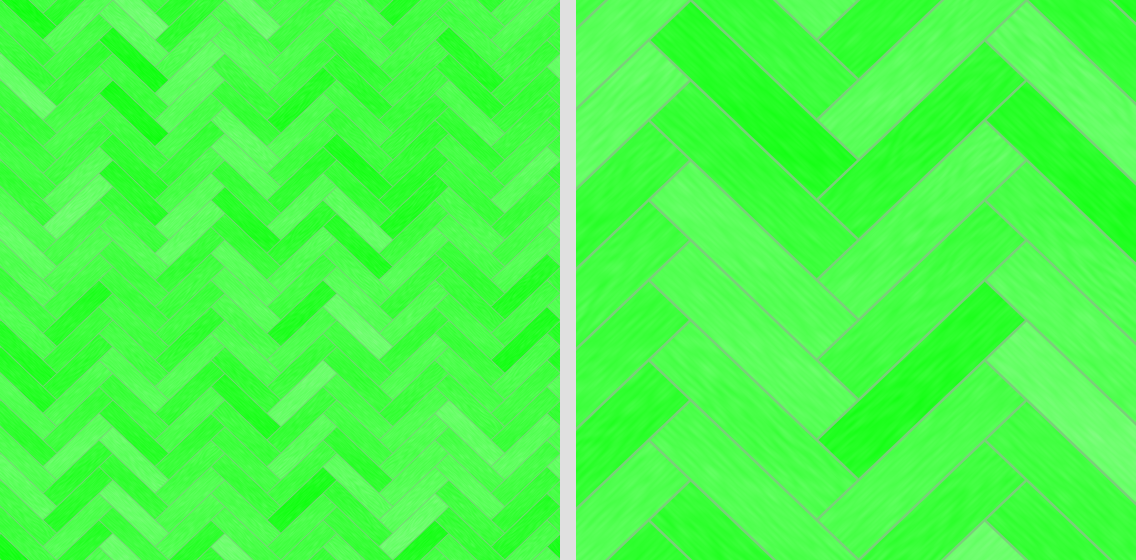
Left, the full canvas; right, a detail of the centre.
Write a WebGL 1 fragment shader that draws this texture.

```glsl
precision highp float;
// Herringbone parquet of green-stained wood planks with fine grain and thin grey-green seams.
uniform vec2 u_resolution;

const vec2 REPEATS = vec2(5.0, 21.0);     // zigzags across, plank rows down
const float PLANK_LENGTH = 4.0;           // in plank widths
const float ZIGZAG_SHIFT = 0.1016;        // horizontal start of the first zigzag
const float SEAM_HALF_WIDTH = 0.022;      // in plank widths
const vec3 SEAM_COLOR = vec3(0.48, 0.81, 0.48);

float hash(vec2 p) {
  vec3 q = fract(vec3(p.xyx) * 0.1031);
  q += dot(q, q.yzx + 33.33);
  return fract((q.x + q.y) * q.z);
}

// Distance to the nearest scattered point
float cellular(vec2 p) {
  vec2 cell = floor(p);
  float nearest = 2.0;
  for (int y = -1; y <= 1; y++) {
    for (int x = -1; x <= 1; x++) {
      vec2 c = cell + vec2(float(x), float(y));
      vec2 point = c + vec2(hash(c), hash(c + 57.3));
      nearest = min(nearest, distance(p, point));
    }
  }
  return nearest;
}

// Finds the plank under a point: xy = position along and across, zw = plank id
vec4 herringbone(vec2 uv) {
  float zigzagUnits = REPEATS.x * PLANK_LENGTH;
  vec2 g = vec2(uv.y * REPEATS.y) + vec2(1.0, -1.0) * uv.x * zigzagUnits;
  vec2 cell = floor(g);
  vec2 inCell = g - cell;
  float period = 2.0 * PLANK_LENGTH;
  float zigzag = floor((cell.x - cell.y) / period);
  float stepIn = cell.x - cell.y - zigzag * period;
  float falling = step(PLANK_LENGTH - 0.5, stepIn);
  float start = falling * (period - 1.0 - stepIn);
  vec2 local = mix(vec2(stepIn + inCell.x, inCell.y),
                   vec2(start + inCell.y, inCell.x), falling);
  float row = cell.y - start + PLANK_LENGTH * zigzag;
  vec2 id = mod(vec2(2.0 * zigzag + falling, row) + 0.5, REPEATS * vec2(2.0, 1.0));
  return vec4(local, floor(id));
}

// Base lightness: mostly middling, a few clearly dark or pale planks
float plankTone(float h) {
  float t = 2.0 * h - 1.0;
  return 0.255 + 0.07 * t + 0.10 * t * t * t;
}

// Wood figure: streaks, arched growth rings, broad shading and pale flecks
float woodGrain(vec2 p, float seed, float ringAmount) {
  float phase = seed * 40.0;
  float warp = sin(p.x * 1.9 + phase) + 0.5 * sin(p.x * 4.3 - p.y * 3.0 + phase * 1.7);
  float lines = sin(p.y * 34.0 + 1.6 * warp) * sin(p.x * 2.7 + p.y * 9.0 + phase);
  lines += 0.6 * sin(p.y * 57.0 - 1.2 * warp + phase);

  vec2 heart = vec2((p.x - PLANK_LENGTH * seed) * 0.22, p.y - 0.5 + 0.06 * warp);
  float rings = sin(length(heart) * 46.0 + warp) * exp(-2.5 * dot(heart, heart));

  float streaks = cellular(vec2(p.x * 1.8, p.y * 13.0) + phase) - 0.5;
  float flecks = 1.0 - smoothstep(0.05, 0.28, cellular(p * vec2(1.0, 2.2) + phase * 3.0));
  float shade = sin(p.x * 1.3 + p.y * 2.0 + phase * 2.3);
  return 0.011 * lines + 0.022 * ringAmount * rings - 0.07 * streaks
       + 0.035 * flecks + 0.018 * shade;
}

// Anti-aliased seam around a plank
float seamMask(vec2 p, float pixel) {
  vec2 edge = min(p, vec2(PLANK_LENGTH, 1.0) - p);
  return clamp((SEAM_HALF_WIDTH - min(edge.x, edge.y)) / pixel + 0.5, 0.0, 1.0);
}

void main() {
  vec2 uv = gl_FragCoord.xy / u_resolution;
  vec4 plank = herringbone(uv - vec2(ZIGZAG_SHIFT, 0.0));
  float seed = hash(plank.zw + 11.7);
  float ringAmount = smoothstep(0.3, 0.8, hash(plank.zw + 83.1));

  // Stain: the green stays full while red and blue carry the lightness
  float tone = plankTone(hash(plank.zw * 1.37 + 4.2));
  tone += woodGrain(plank.xy, seed, ringAmount);
  vec3 color = vec3(tone, 1.0 - 0.12 * max(tone - 0.4, 0.0), tone);

  float pixel = length(vec2(REPEATS.x * PLANK_LENGTH, REPEATS.y) / u_resolution);
  color = mix(color, SEAM_COLOR, seamMask(plank.xy, pixel));
  gl_FragColor = vec4(clamp(color, 0.0, 1.0), 1.0);
}
```
